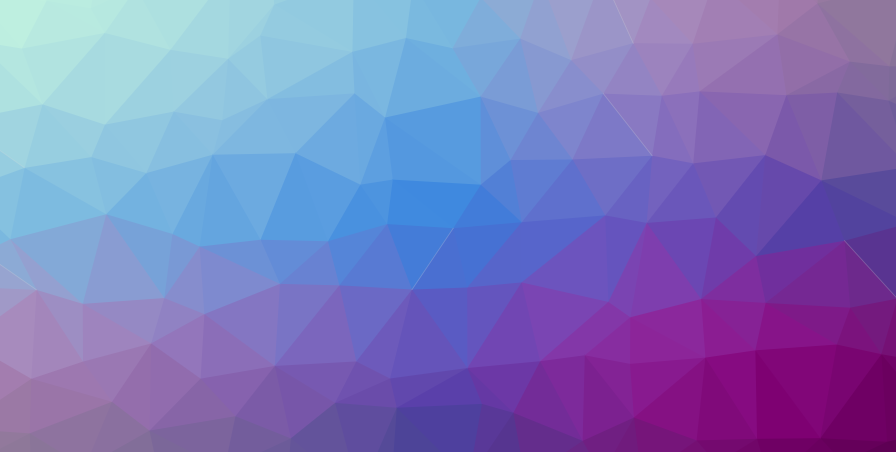
Write a WebGL 2 fragment shader that draws this background.

```glsl
#version 300 es
precision highp float;
// Low-poly gradient: a jittered triangle mesh shading from mint through blue to plum.

#define ROWS 7.3          // mesh cells over the canvas height
#define JITTER 0.68       // vertex scatter inside a cell
#define SEED 4.0          // mesh variation
#define GLINT_SHARE 0.05  // share of cells with a pale seam
#define GLINT 0.22        // seam brightness

uniform vec2 u_resolution;
out vec4 fragColor;

const vec3 RAMP[9] = vec3[9](
  vec3(0.76, 0.95, 0.88), vec3(0.68, 0.88, 0.88), vec3(0.55, 0.76, 0.88),
  vec3(0.39, 0.64, 0.88), vec3(0.19, 0.50, 0.87), vec3(0.45, 0.32, 0.74),
  vec3(0.56, 0.14, 0.60), vec3(0.51, 0.00, 0.46), vec3(0.36, 0.00, 0.32));

vec2 hash2(vec2 p) {
  vec3 q = fract(vec3(p.xyx) * vec3(0.1031, 0.1030, 0.0973) + SEED * 0.137);
  q += dot(q, q.yzx + 33.33);
  return fract((q.xx + q.yz) * q.zy);
}

vec3 ramp(float t) {
  float s = clamp(t, 0.0, 1.0) * 8.0;
  int i = min(int(s), 7);
  return mix(RAMP[i], RAMP[i + 1], s - float(i));
}

// Average of one ramp running rightward and one running downward
vec3 gradientColor(vec2 uv) {
  return 0.5 * (ramp(uv.x) + ramp(1.0 - uv.y));
}

vec2 meshVertex(vec2 cell) {
  return cell + 0.5 + JITTER * (hash2(cell + 50.0) - 0.5);
}

float cross2(vec2 a, vec2 b) { return a.x * b.y - a.y * b.x; }

// Signed distance to the line through a and b, positive on its left
float lineSide(vec2 p, vec2 a, vec2 b) {
  return cross2(b - a, p - a) / length(b - a);
}

float segmentDistance(vec2 p, vec2 a, vec2 b) {
  vec2 e = b - a;
  return length(p - a - e * clamp(dot(p - a, e) / dot(e, e), 0.0, 1.0));
}

// Flat triangle colour in rgb, premultiplied by its smooth coverage in a
vec4 facet(vec2 p, vec2 a, vec2 b, vec2 c, vec2 extent, float px) {
  float d = min(lineSide(p, a, b), min(lineSide(p, b, c), lineSide(p, c, a)));
  float coverage = clamp(d / px + 0.5, 0.0, 1.0);
  return vec4(gradientColor((a + b + c) / 3.0 / extent), 1.0) * coverage;
}

void main() {
  float px = ROWS / u_resolution.y;
  vec2 p = gl_FragCoord.xy * px;
  vec2 extent = u_resolution * px;
  vec2 home = floor(p - 0.5);
  vec4 sum = vec4(0.0);
  float seam = 0.0;

  // Split each nearby quad along its shorter valid diagonal
  for (int j = -1; j <= 1; j++) {
    for (int i = -1; i <= 1; i++) {
      vec2 cell = home + vec2(i, j);
      vec2 a = meshVertex(cell);
      vec2 b = meshVertex(cell + vec2(1, 0));
      vec2 c = meshVertex(cell + vec2(1, 1));
      vec2 d = meshVertex(cell + vec2(0, 1));
      bool validAC = cross2(c - a, b - a) * cross2(c - a, d - a) < 0.0;
      bool validBD = cross2(d - b, a - b) * cross2(d - b, c - b) < 0.0;
      bool useAC = validAC && (!validBD || length(c - a) < length(d - b));
      if (!useAC) {
        vec2 first = a;
        a = b; b = c; c = d; d = first;
      }
      sum += facet(p, a, b, c, extent, px) + facet(p, a, c, d, extent, px);

      // Rare hairline seams
      float lit = step(hash2(cell + 91.0).x, GLINT_SHARE);
      float width = max(px, 0.012);
      seam = max(seam, lit * (1.0 - smoothstep(0.0, width, segmentDistance(p, a, c))));
    }
  }

  vec3 color = sum.a > 0.001 ? sum.rgb / sum.a : gradientColor(p / extent);
  fragColor = vec4(mix(color, vec3(0.85), GLINT * seam), 1.0);
}
```
